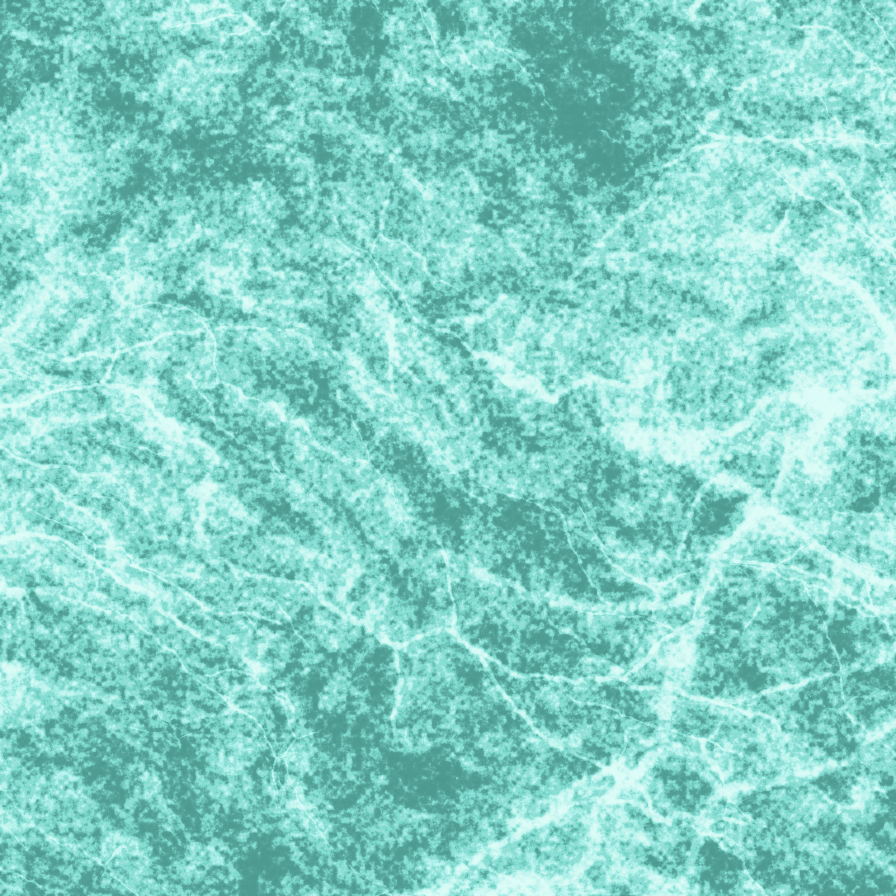
Reproduce this texture procedurally as a three.js fragment shader.

```glsl
// Turquoise marble: grainy mottled stone crossed by pale, frayed, slanting veins.
varying vec2 vUv;

// Hashes without sine
float hash1(vec2 p) {
  vec3 h = fract(p.xyx * 0.1031);
  h += dot(h, h.yzx + 33.33);
  return fract((h.x + h.y) * h.z);
}

vec2 hash2(vec2 p) {
  return vec2(hash1(p), hash1(p + 57.3));
}

float valueNoise(vec2 p) {
  vec2 cell = floor(p);
  vec2 f = fract(p);
  f = f * f * (3.0 - 2.0 * f);
  float low = mix(hash1(cell), hash1(cell + vec2(1.0, 0.0)), f.x);
  float high = mix(hash1(cell + vec2(0.0, 1.0)), hash1(cell + 1.0), f.x);
  return mix(low, high, f.y);
}

// Layered noise, scaled to zero mean and roughly unit deviation
float fractalNoise(vec2 p) {
  float sum = 0.0;
  float weight = 0.5;
  for (int i = 0; i < 4; i++) {
    sum += weight * valueNoise(p);
    p = mat2(1.6, 1.2, -1.2, 1.6) * p + 11.7;
    weight *= 0.5;
  }
  return (sum / 0.9375 - 0.5) / 0.132;
}

// Coordinates along and across a direction
vec2 alignTo(vec2 p, float angle) {
  vec2 dir = vec2(cos(angle), sin(angle));
  return vec2(dot(p, dir), dot(p, vec2(-dir.y, dir.x)));
}

// Distance to the nearest Voronoi edge, in canvas units despite the stretch
float crackDistance(vec2 p, vec2 stretch) {
  vec2 cell = floor(p);
  vec2 f = fract(p);
  vec2 nearest = vec2(0.0);
  float best = 16.0;
  for (int y = -1; y <= 1; y++) {
    for (int x = -1; x <= 1; x++) {
      vec2 o = vec2(float(x), float(y));
      vec2 r = o + hash2(cell + o) - f;
      if (dot(r, r) < best) {
        best = dot(r, r);
        nearest = r;
      }
    }
  }
  float edge = 8.0;
  for (int y = -2; y <= 2; y++) {
    for (int x = -2; x <= 2; x++) {
      vec2 o = vec2(float(x), float(y));
      vec2 r = o + hash2(cell + o) - f;
      vec2 gap = r - nearest;
      if (dot(gap, gap) > 0.0001) {
        vec2 normal = normalize(gap);
        edge = min(edge, dot(0.5 * (r + nearest), normal) / length(normal * stretch));
      }
    }
  }
  return edge;
}

// Broken veins of varying width: a crisp core inside a soft halo
float veins(vec2 p, float angle, vec2 stretch, float width, float seed) {
  vec2 q = alignTo(p, angle) * stretch + seed;
  float presence = smoothstep(-0.6, 1.0, fractalNoise(q * 0.7 + 7.0));
  float w = width * (0.3 + 0.7 * presence);
  float d = crackDistance(q, stretch);
  float core = 1.0 - smoothstep(0.25 * w, w, d);
  return presence * (1.5 * core + 0.8 * exp(-d / (2.5 * w)));
}

// Blend from one colour to the next over a span of tone
vec3 blendTone(vec3 from, vec3 to, float start, float end, float tone) {
  return mix(from, to, clamp((tone - start) / (end - start), 0.0, 1.0));
}

vec3 marbleColor(float tone) {
  vec3 c = blendTone(vec3(0.30, 0.60, 0.56), vec3(0.33, 0.64, 0.60), 0.0, 0.08, tone);
  c = blendTone(c, vec3(0.43, 0.76, 0.72), 0.08, 0.22, tone);
  c = blendTone(c, vec3(0.50, 0.87, 0.82), 0.22, 0.40, tone);
  c = blendTone(c, vec3(0.58, 0.87, 0.84), 0.40, 0.61, tone);
  c = blendTone(c, vec3(0.65, 0.94, 0.91), 0.61, 0.76, tone);
  c = blendTone(c, vec3(0.78, 0.96, 0.94), 0.76, 0.92, tone);
  return blendTone(c, vec3(0.87, 0.99, 0.97), 0.92, 1.0, tone);
}

void main() {
  const float SLANT = -0.52;

  // Bend and fray the veins
  vec2 bend = vec2(fractalNoise(vUv * 3.0), fractalNoise(vUv * 3.0 + 31.0));
  vec2 fray = vec2(fractalNoise(vUv * 42.0 + 5.0), fractalNoise(vUv * 42.0 + 83.0));
  vec2 p = vUv + 0.03 * bend + 0.0025 * fray;

  float vein = veins(p, SLANT, vec2(2.0, 5.0), 0.009, 3.0);
  vein += 0.9 * veins(p, SLANT + 0.15, vec2(3.5, 9.0), 0.005, 19.0);
  vein += 0.7 * veins(p, SLANT - 0.2, vec2(7.0, 17.0), 0.0028, 41.0);
  vein += 0.9 * veins(p, 0.75, vec2(1.4, 3.2), 0.010, 67.0);
  vein = min(vein, 2.6);

  // Stone body: broad clouds, dark pockets, mottling and fine grain
  vec2 along = alignTo(p, SLANT);
  float cloud = fractalNoise(vUv * 3.2 + 13.0) + 0.8 * (0.5 - vUv.x);
  float pocket = smoothstep(0.5, 1.3, fractalNoise(along * vec2(6.0, 11.0) + 29.0));
  float mottle = fractalNoise(along * vec2(28.0, 44.0) + 47.0);
  float grain = fractalNoise(vUv * 190.0);

  float level = 0.42 * cloud - 0.95 * pocket + 0.55 * mottle + 0.62 * grain + vein - 0.3;
  float tone = 1.0 / (1.0 + exp(-1.45 * level));
  gl_FragColor = vec4(marbleColor(tone), 1.0);
}
```
